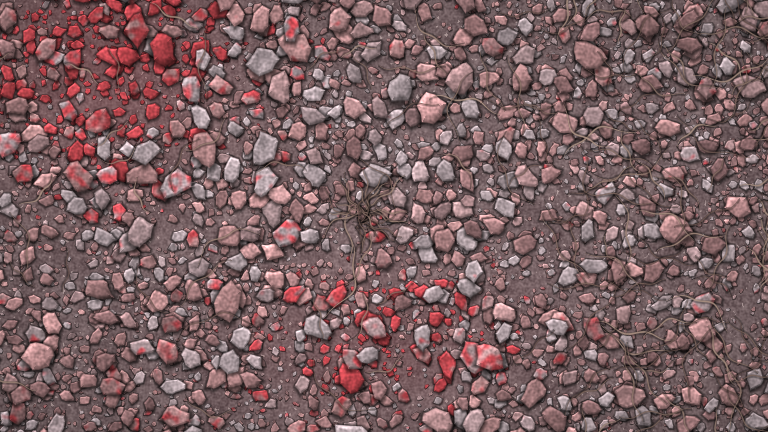
Reproduce this texture procedurally as a Shadertoy shader.

```glsl
#define GRIT_CELL 0.014
#define LARGE_CELL 0.070
#define STONE_SIDES 7
#define ROUGHNESS 0.13
#define SHADOW_DEPTH 0.62
#define FACET_CONTRAST 0.34
#define GRASS_CELL 0.115
#define GRASS_LAYERS 5
#define TUFT_BLADES 30
#define BLADE_WIDTH 0.0019
#define PAINT_RED vec3(0.80, 0.27, 0.30)
#define LIGHT_DIR vec2(-0.35, 0.94)

const float TAU = 6.2831853;

vec2 hash2(vec2 p) {
    vec3 q = fract(p.xyx * vec3(0.1031, 0.1030, 0.0973));
    q += dot(q, q.yzx + 33.33);
    return fract((q.xx + q.yz) * q.zy);
}

float gradientNoise(vec2 p) {
    vec2 i = floor(p), f = p - i;
    vec2 u = f * f * f * (f * (f * 6.0 - 15.0) + 10.0);
    vec2 e = vec2(0.0, 1.0);
    float a = dot(hash2(i) * 2.0 - 1.0, f);
    float b = dot(hash2(i + e.yx) * 2.0 - 1.0, f - e.yx);
    float c = dot(hash2(i + e.xy) * 2.0 - 1.0, f - e.xy);
    float d = dot(hash2(i + e.yy) * 2.0 - 1.0, f - e.yy);
    return 1.4 * mix(mix(a, b, u.x), mix(c, d, u.x), u.y);
}

float fbm(vec2 p) {
    float sum = 0.0, amp = 0.6;
    for (int i = 0; i < 4; i++) {
        sum += amp * gradientNoise(p);
        p = p * 2.07 + 11.7;
        amp *= 0.6;
    }
    return sum;
}

mat2 rotation(float a) {
    return mat2(cos(a), -sin(a), sin(a), cos(a));
}

// Two sprayed areas: strong at the upper left, faint at the lower middle
float paintAmount(vec2 p) {
    vec2 a = (p - vec2(0.24, 0.86)) / vec2(0.31, 0.27);
    vec2 b = (p - vec2(0.88, 0.20)) / vec2(0.32, 0.17);
    return 0.85 * exp(-dot(a, a)) + 0.55 * exp(-dot(b, b));
}

vec3 soilColor(vec2 p) {
    float grain = 0.55 * gradientNoise(p * 170.0) + 0.45 * gradientNoise(p * 75.0);
    float tone = 0.52 + 0.35 * fbm(p * 9.0) + 0.65 * grain;
    vec3 soil = mix(vec3(0.29, 0.225, 0.235), vec3(0.58, 0.50, 0.505), clamp(tone, 0.0, 1.0));
    float fleck = smoothstep(0.42, 0.62, gradientNoise(p * 105.0 + 40.0));
    soil = mix(soil, vec3(0.76, 0.68, 0.67), 0.7 * fleck);
    return mix(soil, PAINT_RED * 0.8, 0.22 * paintAmount(p));
}

vec3 stoneColor(vec2 p, vec2 center, vec2 pick, float grain) {
    vec3 tint = mix(vec3(0.51, 0.385, 0.39), vec3(0.71, 0.535, 0.535), pick.x);
    tint = mix(tint, vec3(0.64, 0.58, 0.595), smoothstep(0.5, 0.8, pick.y));
    tint *= mix(0.84, 1.12, fract(pick.x * 7.3 + pick.y * 3.1));
    float wear = fract(pick.x * 5.7 + pick.y * 9.1);
    float coat = paintAmount(center) - wear * 0.85 + 0.25 * gradientNoise(p * 45.0);
    vec3 red = PAINT_RED * mix(0.72, 1.06, pick.y);
    tint = mix(tint, red, 0.9 * smoothstep(-0.03, 0.16, coat));
    return tint * (1.0 + 0.26 * grain);
}

// Jittered grid of faceted polygons, each with a soft contact shadow
void drawStones(inout vec3 col, vec2 p, float cell, float density, float seed) {
    vec2 id = floor(p / cell);
    float grain = gradientNoise(p * 140.0) + 0.6 * gradientNoise(p * 50.0);
    float rough = ROUGHNESS * gradientNoise(p * 2.6 / cell + seed);
    for (int n = 0; n < 9; n++) {
        vec2 c = id + vec2(n % 3 - 1, n / 3 - 1);
        vec2 rnd = hash2(c + seed), pick = hash2(c + seed + 57.3);
        vec2 center = (c + 0.5 + 0.6 * (rnd - 0.5)) * cell;
        float radius = cell * mix(0.30, 0.52, pick.x * pick.x);
        vec2 q = (p - center) / radius;
        float chance = density + 0.3 * gradientNoise(center * 5.0 + 3.0);
        if (dot(q, q) > 5.0 || fract(rnd.x * 9.7 + pick.y * 5.3) > chance) continue;

        mat2 turn = rotation(rnd.y * TAU);
        vec2 s = turn * q * vec2(0.84, 1.14);
        float d = -10.0;
        vec2 facing = vec2(0.0);
        for (int k = 0; k < STONE_SIDES; k++) {
            vec2 h = hash2(c * 3.0 + seed + float(k) * 13.1);
            float a = (float(k) + 0.8 * h.x) * TAU / float(STONE_SIDES);
            vec2 side = vec2(cos(a), sin(a));
            float edge = dot(s, side) - mix(0.72, 1.08, h.y);
            if (edge > d) { d = edge; facing = side; }
        }
        d += rough;
        facing = facing * turn;

        float below = 0.5 - 0.5 * dot(normalize(q + 1e-4), LIGHT_DIR);
        float shade = 1.0 - smoothstep(-0.05, 0.22 + 0.34 * below, d);
        col *= 1.0 - SHADOW_DEPTH * shade;

        float bevel = smoothstep(-0.55 + 0.3 * rnd.x, -0.12, d);
        float lit = 1.02 + FACET_CONTRAST * bevel * dot(facing, LIGHT_DIR);
        lit += 0.11 * dot(q, rnd * 2.0 - 1.0) - 0.16 * smoothstep(-0.14, 0.0, d);
        float aa = 0.9 / (iResolution.y * radius);
        vec3 face = stoneColor(p, center, pick, grain) * lit;
        col = mix(col, face, 1.0 - smoothstep(-aa, aa, d));
    }
}

// Tapered bent blade lying along x, with a thin shadow beside it
void drawBlade(inout vec3 col, vec2 q, float reach, float bend, float tone) {
    float t = q.x / reach;
    if (abs(t) > 1.0) return;
    float d = q.y - reach * (bend * (t * t - 0.3) + 0.07 * sin(t * 6.0 + tone * TAU));
    float width = BLADE_WIDTH * (1.0 - t * t) * mix(0.6, 1.1, tone);
    float aa = 0.8 / iResolution.y;
    col *= 1.0 - 0.32 * (1.0 - smoothstep(width, width + 0.005, abs(d + 0.002)));
    vec3 straw = mix(vec3(0.40, 0.31, 0.285), vec3(0.70, 0.595, 0.53), tone);
    col = mix(col, straw, 0.85 * (1.0 - smoothstep(width - aa, width + aa, abs(d))));
}

void drawGrass(inout vec3 col, vec2 p) {
    for (int n = 0; n < 9 * GRASS_LAYERS; n++) {
        float seed = float(n / 9) * 31.7;
        vec2 shifted = p + seed * 0.137;
        vec2 c = floor(shifted / GRASS_CELL) + vec2(n % 3 - 1, n % 9 / 3 - 1);
        vec2 rnd = hash2(c + seed), pick = hash2(c + seed + 81.9);
        vec2 q = shifted - (c + 0.5 + 0.6 * (rnd - 0.5)) * GRASS_CELL;
        vec2 root = p - q;
        float amount = 0.07 + 0.55 * smoothstep(1.05, 1.6, root.x);
        amount += 0.4 * gradientNoise(root * 4.0) * smoothstep(0.4, 1.3, root.x);
        if (pick.x > amount) continue;
        float reach = GRASS_CELL * mix(0.35, 0.85, rnd.y);
        drawBlade(col, rotation(pick.y * TAU) * q, reach, rnd.x - 0.5, fract(rnd.x * 7.0 + pick.y));
    }
    // Dry tuft fanning out near the centre
    for (int k = 0; k < TUFT_BLADES; k++) {
        vec2 h = hash2(vec2(float(k), 5.0)), g = hash2(vec2(float(k), 23.0));
        float reach = mix(0.022, 0.055, h.y);
        vec2 q = rotation(h.x * TAU) * (p - vec2(0.85, 0.50) - 0.05 * (g - 0.5));
        drawBlade(col, q - vec2(reach, 0.0), reach, g.x - 0.5, 0.75 * g.y);
    }
}

void mainImage(out vec4 fragColor, in vec2 fragCoord) {
    vec2 p = fragCoord / iResolution.y;
    vec2 uv = fragCoord / iResolution.xy - 0.5;
    float sparse = smoothstep(1.05, 1.75, p.x);

    vec3 col = soilColor(p);
    drawStones(col, p, GRIT_CELL, 0.34, 11.0);
    drawStones(col, p, LARGE_CELL * 0.42, 0.56, 143.0);
    drawStones(col, p, LARGE_CELL * 0.68, 0.62 - 0.2 * sparse, 271.0);
    drawStones(col, p, LARGE_CELL, 0.46 - 0.26 * sparse, 389.0);
    drawGrass(col, p);

    col *= 1.08 - 0.42 * dot(uv, uv);
    fragColor = vec4(clamp(col, 0.0, 1.0), 1.0);
}
```
